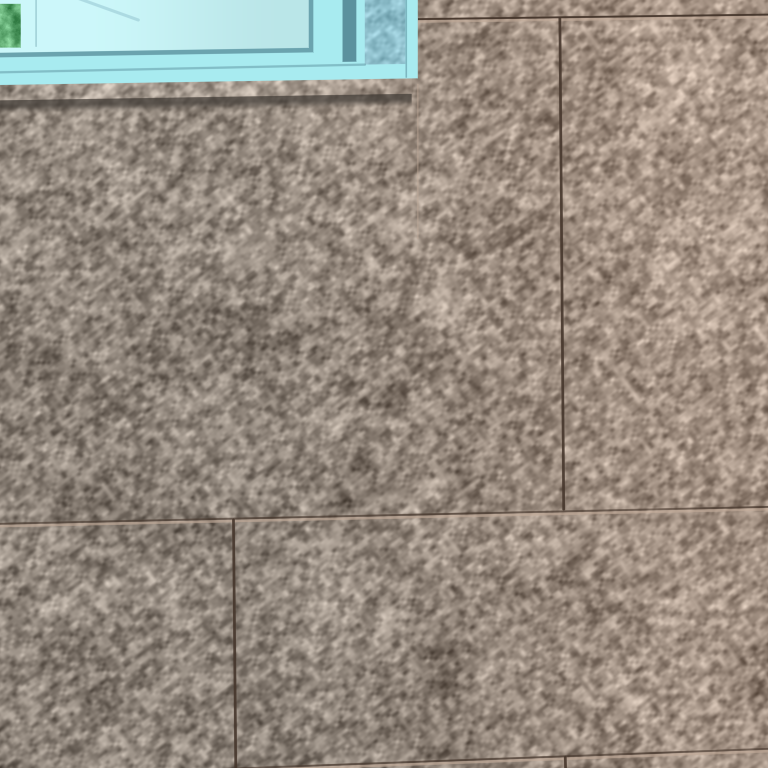
Reproduce this texture procedurally as a WebGL 2 fragment shader.

```glsl
#version 300 es
precision highp float;
// Speckled granite wall slabs with thin joints, stains and a window corner at upper left.
uniform vec2 u_resolution;
out vec4 outColor;

#define GRAIN_SCALE 105.0
#define GRAIN_CONTRAST 0.56
#define BLOTCH_CONTRAST 0.16
#define STAIN_DEPTH 0.10
#define JOINT_HALF_WIDTH 0.0018
#define WINDOW_CORNER vec2(0.544, 0.898)

const vec3 STONE_COOL = vec3(0.555, 0.515, 0.475);
const vec3 STONE_WARM = vec3(0.635, 0.565, 0.510);
const vec3 JOINT_DARK = vec3(0.27, 0.21, 0.17);
const vec3 JOINT_PALE = vec3(0.76, 0.67, 0.60);
const vec3 FRAME_CYAN = vec3(0.66, 0.92, 0.94);
const vec3 FRAME_SHADE = vec3(0.36, 0.57, 0.62);
const vec3 REVEAL_BLUE = vec3(0.56, 0.75, 0.80);
const vec3 GLASS = vec3(0.80, 0.97, 0.98);
const vec3 FOLIAGE = vec3(0.38, 0.67, 0.45);

float hash(vec2 p) {
  vec3 q = fract(vec3(p.xyx) * 0.1031);
  q += dot(q, q.yzx + 33.33);
  return fract((q.x + q.y) * q.z);
}

float noise(vec2 p) {
  vec2 cell = floor(p), f = fract(p);
  f = f * f * (3.0 - 2.0 * f);
  return mix(mix(hash(cell), hash(cell + vec2(1, 0)), f.x),
             mix(hash(cell + vec2(0, 1)), hash(cell + vec2(1, 1)), f.x), f.y);
}

float fbm(vec2 p) {
  float sum = 0.0, amp = 0.5;
  for (int i = 0; i < 4; i++) {
    sum += amp * noise(p);
    p = mat2(1.6, 1.2, -1.2, 1.6) * p + 17.0;
    amp *= 0.5;
  }
  return sum / 0.9375;
}

float segmentDist(vec2 p, vec2 a, vec2 b) {
  vec2 d = b - a;
  return length(p - a - d * clamp(dot(p - a, d) / dot(d, d), 0.0, 1.0));
}

float edge(float d) {  // 1 where the distance is negative
  float soft = 0.7 / min(u_resolution.x, u_resolution.y);
  return 1.0 - smoothstep(-soft, soft, d);
}

float line(vec2 p, vec2 a, vec2 b, float halfWidth) {
  return edge(segmentDist(p, a, b) - halfWidth);
}

float box(vec2 p, vec2 lo, vec2 hi) {
  vec2 d = max(lo - p, p - hi);
  return edge(max(d.x, d.y));
}

float stain(vec2 p, vec2 a, vec2 b, float radius) {
  float d = segmentDist(p, a, b) + 0.035 * (fbm(p * 35.0) - 0.5);
  return 1.0 - smoothstep(0.0, radius, d);
}

float grain(vec2 p) {  // tilted crystals in two sizes, centred on zero
  vec2 q = mat2(0.8, -0.6, 0.6, 0.8) * p * GRAIN_SCALE * vec2(0.9, 1.15);
  return 0.5 * noise(q) + 0.35 * noise(q * 1.9 + 41.0) + 0.15 * noise(q * 0.45 + 9.0) - 0.5;
}

vec3 granite(vec2 p) {
  vec3 col = mix(STONE_COOL, STONE_WARM, smoothstep(0.25, 0.95, p.x + 0.15 * (p.y - 0.5)));
  col *= mix(0.96, 1.04, p.y);
  float wear = stain(p, vec2(0.488, 0.466), vec2(0.573, 0.545), 0.030);
  wear = max(wear, stain(p, vec2(0.455, 0.350), vec2(0.470, 0.440), 0.028));
  wear = max(wear, 0.8 * stain(p, vec2(0.600, 0.500), vec2(0.612, 0.360), 0.035));
  wear = max(wear, stain(p, vec2(0.573, 0.165), vec2(0.573, 0.085), 0.032));
  wear = max(wear, 0.8 * stain(p, vec2(0.000, 0.490), vec2(0.060, 0.530), 0.045));
  float tone = GRAIN_CONTRAST * grain(p) + BLOTCH_CONTRAST * (fbm(p * 9.0) - 0.5);
  return col + (tone - STAIN_DEPTH * wear) * vec3(1.0, 0.98, 0.95);
}

vec3 drawJoints(vec3 col, vec2 p) {
  // Courses: y at the left edge and y at the right edge
  vec2 top = vec2(0.968, 0.981), mid = vec2(0.318, 0.340), low = vec2(-0.012, 0.025);
  for (int i = 0; i < 3; i++) {
    vec2 course = i == 0 ? top : (i == 1 ? mid : low);
    float d = p.y - mix(course.x, course.y, p.x);
    float wall = i == 0 ? edge(WINDOW_CORNER.x - p.x) : 1.0;
    col = mix(col, JOINT_PALE, 0.65 * wall * edge(abs(d + 0.003) - JOINT_HALF_WIDTH));
    float depth = i == 0 ? 0.95 : 0.55 + 0.25 * noise(p * 14.0);
    col = mix(col, JOINT_DARK, depth * wall * edge(abs(d) - 0.7 * JOINT_HALF_WIDTH));
  }
  // Upright joints, staggered between courses
  float upright = line(p, vec2(0.729, 0.976), vec2(0.734, 0.337), JOINT_HALF_WIDTH);
  upright = max(upright, line(p, vec2(0.304, 0.323), vec2(0.307, 0.000), JOINT_HALF_WIDTH));
  upright = max(upright, line(p, vec2(0.736, 0.014), vec2(0.737, -0.02), JOINT_HALF_WIDTH));
  col = mix(col, JOINT_DARK, 0.9 * upright);
  return mix(col, JOINT_PALE, 0.45 * line(p, vec2(0.544, 0.89), vec2(0.544, 0.69), 0.001));
}

vec3 drawWindow(vec3 col, vec2 p) {
  vec2 q = p - vec2(0.0, 0.016 * (p.x - WINDOW_CORNER.x));  // sill rises to the right
  // Stone ledge and its shadow
  col += 0.04 * box(q, vec2(-1.0, 0.878), vec2(0.536, 0.898));
  float shadow = smoothstep(0.860, 0.872, q.y) * edge(q.y - 0.878) * edge(p.x - 0.536);
  col = mix(col, vec3(0.25, 0.23, 0.21), 0.7 * shadow);
  // Frame, grained reveal and stepped mouldings
  col = mix(col, FRAME_CYAN, box(q, vec2(-1.0, WINDOW_CORNER.y), vec2(WINDOW_CORNER.x, 2.0)));
  vec3 reveal = REVEAL_BLUE + 0.35 * grain(p);
  col = mix(col, reveal, box(q, vec2(0.475, 0.917), vec2(0.528, 2.0)));
  col = mix(col, FRAME_SHADE, 0.6 * line(q, vec2(0.529, 0.90), vec2(0.529, 1.1), 0.001));
  col = mix(col, FRAME_SHADE, 0.5 * line(q, vec2(-0.1, 0.914), vec2(0.475, 0.917), 0.0015));
  col = mix(col, FRAME_SHADE, box(q, vec2(0.446, 0.921), vec2(0.464, 2.0)));
  col = mix(col, FRAME_SHADE, 0.8 * box(q, vec2(-1.0, 0.934), vec2(0.408, 2.0)));
  // Bright pane with a faint diagonal and foliage beyond
  vec3 pane = GLASS - 0.07 * smoothstep(0.10, 0.38, p.x);
  pane = mix(pane, REVEAL_BLUE, 0.5 * line(p, vec2(0.08, 1.01), vec2(0.18, 0.974), 0.002));
  vec3 leaves = FOLIAGE + 0.6 * (fbm(p * 90.0) - 0.5);
  pane = mix(pane, leaves, box(p, vec2(-1.0, 0.938), vec2(0.027, 0.995)));
  pane = mix(pane, FRAME_SHADE, 0.4 * line(p, vec2(0.047, 0.94), vec2(0.047, 1.1), 0.001));
  return mix(col, pane, box(q, vec2(-1.0, 0.940), vec2(0.402, 2.0)));
}

void main() {
  vec2 p = gl_FragCoord.xy / u_resolution;
  vec3 col = drawJoints(granite(p), p);
  outColor = vec4(clamp(drawWindow(col, p), 0.0, 1.0), 1.0);
}
```
